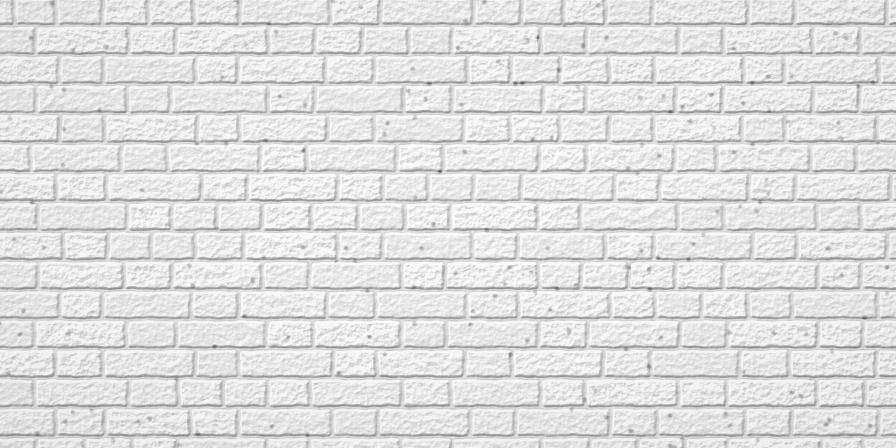
Write a Shadertoy shader that draws this texture.

```glsl
const float ROW_HEIGHT = 0.0656;
const float PAIR_WIDTH = 0.3065;            // one long plus one short brick
const vec2 BOND_ORIGIN = vec2(0.072, 0.943);
const float JOINT_HALF = 0.0038;
const vec2 LIGHT = vec2(-0.5, 0.866);
const vec3 PAINT = vec3(0.915, 0.912, 0.917);
const vec3 MORTAR = vec3(0.88, 0.877, 0.882);

float hash(vec2 p) {
    vec3 q = fract(p.xyx * vec3(0.1031, 0.1030, 0.0973));
    q += dot(q, q.yzx + 33.33);
    return fract((q.x + q.y) * q.z);
}

// Nearest feature distance and the random value of its cell
vec2 cellular(vec2 p) {
    vec2 cell = floor(p);
    vec2 nearest = vec2(8.0, 0.0);
    for (int j = -1; j <= 1; j++)
    for (int i = -1; i <= 1; i++) {
        vec2 c = cell + vec2(i, j);
        vec2 d = c + vec2(hash(c), hash(c + 57.3)) - p;
        float dist = dot(d, d);
        if (dist < nearest.x) nearest = vec2(dist, hash(c + 19.7));
    }
    return vec2(sqrt(nearest.x), nearest.y);
}

vec2 wobble(vec2 p) {
    return vec2(sin(p.y * 83.0 + 3.0 * sin(p.x * 21.0)) + 0.6 * sin(p.y * 211.0 + p.x * 97.0),
                sin(p.x * 61.0 + 3.0 * sin(p.y * 27.0)) + 0.6 * sin(p.x * 187.0 - p.y * 71.0));
}

float pairStart(float pair, float row) {
    return pair + 0.06 * hash(vec2(pair, row) + 40.0);
}

float boxDistance(vec2 p, vec2 halfSize, float radius) {
    vec2 q = abs(p) - halfSize + radius;
    return length(max(q, 0.0)) + min(max(q.x, q.y), 0.0) - radius;
}

// Signed distance to the brick and its random value
vec2 brick(vec2 p) {
    p += 0.0009 * wobble(p);
    float v = (p.y - BOND_ORIGIN.y) / ROW_HEIGHT;
    float row = floor(v);
    float u = (p.x - BOND_ORIGIN.x) / PAIR_WIDTH + 0.5 * mod(row + 1.0, 2.0);
    u += 0.05 * (hash(vec2(row, 7.0)) - 0.5);
    float pair = floor(u);
    if (u < pairStart(pair, row)) pair -= 1.0;

    float left = pairStart(pair, row);
    float right = pairStart(pair + 1.0, row);
    float middle = mix(left, right, 0.64 + 0.05 * hash(vec2(pair, row)));
    float part = step(middle, u);
    if (part > 0.5) left = middle;
    else right = middle;

    // A few long bricks are broken in two
    if (part < 0.5 && hash(vec2(pair, row) + 83.0) < 0.14) {
        float split = 0.5 * (left + right);
        part = u < split ? 2.0 : 3.0;
        if (u < split) right = split;
        else left = split;
    }
    vec2 local = vec2((u - 0.5 * (left + right)) * PAIR_WIDTH, (v - row - 0.5) * ROW_HEIGHT);
    vec2 halfSize = 0.5 * vec2((right - left) * PAIR_WIDTH, ROW_HEIGHT) - JOINT_HALF;
    return vec2(boxDistance(local, halfSize, 0.005), hash(vec2(pair * 4.0 + part, row) + 11.0));
}

float relief(vec2 p) {
    vec2 b = brick(p);
    float body = smoothstep(0.002, -0.005, b.x);
    float ridges = 0.0045 * cellular(p * vec2(26.0, 52.0) + 0.3 * wobble(p)).x;
    float grain = 0.0032 * cellular(p * 78.0).x + 0.0016 * cellular(p * 150.0).x;
    return 0.0045 * body + (ridges * body + grain) * mix(0.45, 0.65 + 0.7 * b.y, body);
}

vec3 wall(vec2 p) {
    const float STEP = 0.0018;
    float h = relief(p);
    vec2 slope = vec2(relief(p + vec2(STEP, 0.0)) - h, relief(p + vec2(0.0, STEP)) - h) / STEP;
    vec2 b = brick(p);
    float body = smoothstep(0.002, -0.002, b.x);

    vec3 color = mix(MORTAR, PAINT + 0.03 * (b.y - 0.5), body);
    color += 0.19 * clamp(-dot(slope, LIGHT), -1.3, 0.6);

    // Uneven crevice around each brick
    float crevice = exp(-pow((b.x - 0.0008) / 0.0022, 2.0));
    color -= crevice * (0.04 + 0.10 * cellular(p * 22.0).x);

    // Scattered pits
    vec2 pit = cellular(p * 46.0 + 9.0);
    color -= 0.22 * step(0.955, pit.y) * smoothstep(0.36, 0.08, pit.x);
    return min(color, vec3(0.965));
}

void mainImage(out vec4 fragColor, in vec2 fragCoord) {
    vec3 color = vec3(0.0);
    for (int j = 0; j < 2; j++)
    for (int i = 0; i < 2; i++) {
        vec2 offset = 0.5 * vec2(i, j) - 0.25;
        color += 0.25 * wall((fragCoord + offset) / iResolution.y);
    }

    // Soft falloff toward the corners
    vec2 centered = fragCoord / iResolution.xy - vec2(0.5, 0.55);
    color *= 1.015 - 0.1 * dot(centered, centered);
    fragColor = vec4(clamp(color, 0.0, 1.0), 1.0);
}
```
